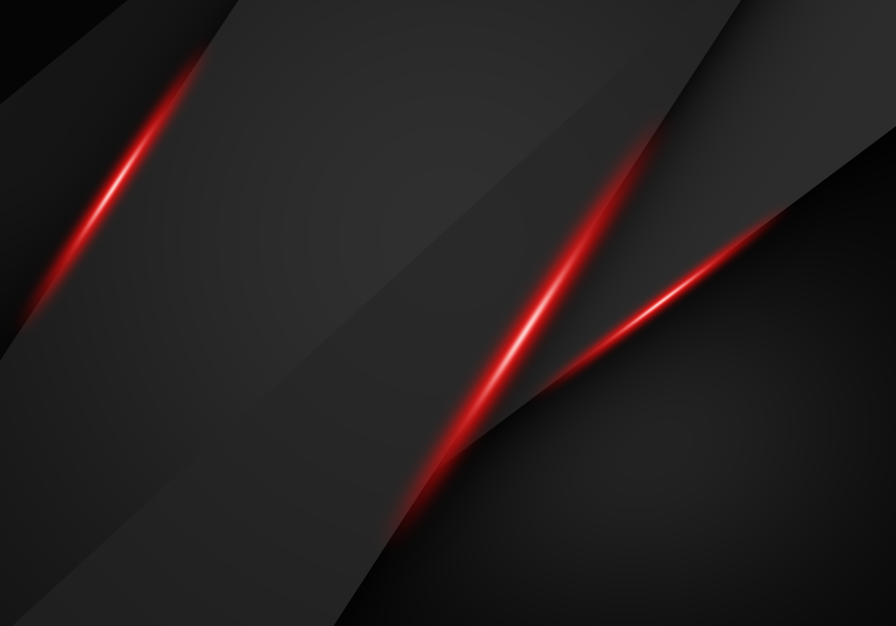
This background is drawn by a Shadertoy shader. Its source:

```glsl
// Signed distance to the line a-b, positive to the right when going from a to b
float sideOf(vec2 p, vec2 a, vec2 b) {
    vec2 along = normalize(b - a);
    return dot(p - a, vec2(along.y, -along.x));
}

// Antialiased coverage of the positive side
float cover(float dist) {
    float pixel = 0.8 / iResolution.y;
    return smoothstep(-pixel, pixel, dist);
}

// Darkening cast by a raised edge onto the panel beside it
float castShadow(float dist, float reach, float strength) {
    return 1.0 - strength * exp(-max(dist, 0.0) / reach);
}

// Tapered red streak with a hot core
vec3 addStreak(vec3 base, vec2 p, vec2 center, vec2 along, float halfLength, float width) {
    along = normalize(along);
    vec2 offset = p - center;
    float t = dot(offset, along) / halfLength;
    float across = dot(offset, vec2(along.y, -along.x)) / width;
    float fade = pow(max(1.0 - t * t, 0.0), 1.5);
    float halo = exp(-across * across) * fade;
    float core = exp(-across * across * 14.0) * exp(-t * t * 14.0);
    vec3 lit = mix(base, vec3(0.93, 0.05, 0.05), halo);
    return mix(lit, vec3(1.0, 0.88, 0.86), core * 0.9);
}

void mainImage(out vec4 fragColor, in vec2 fragCoord) {
    // Height runs from 0 to 1
    vec2 p = fragCoord / iResolution.y;

    // Panel edges
    float corner = sideOf(p, vec2(0.0, 0.833), vec2(0.204, 1.0));
    float leftEdge = sideOf(p, vec2(0.0, 0.424), vec2(0.381, 1.0));
    float bandEdge = sideOf(p, vec2(0.019, 0.0), vec2(1.115, 1.0));
    float rightEdge = sideOf(p, vec2(0.533, 0.0), vec2(1.184, 1.0));
    float lowerEdge = sideOf(p, vec2(0.688, 0.242), vec2(1.428, 0.796));

    // Broad panel and the diagonal band
    float light = exp(-dot(p - vec2(0.72, 0.62), p - vec2(0.72, 0.62)) * 1.5);
    float shade = 0.045 + 0.14 * light;
    float band = 0.105 + 0.055 * light;
    shade = mix(shade, band, cover(bandEdge));

    // Upper right panel under the band
    float upper = 0.175 * castShadow(rightEdge, 0.055, 0.78);
    shade = mix(shade, upper, cover(rightEdge));

    // Lower right panel with a soft pool of light
    vec2 pool = (p - vec2(1.0, 0.32)) * vec2(1.0, 1.25);
    float lower = 0.018 + 0.125 * exp(-dot(pool, pool) * 5.5);
    lower *= castShadow(lowerEdge, 0.06, 0.8) * castShadow(rightEdge, 0.045, 0.7);
    shade = mix(shade, lower, cover(rightEdge) * cover(lowerEdge));

    // Recessed left panel and its dark corner
    float recess = 0.085 * castShadow(-leftEdge, 0.05, 0.5);
    recess *= 0.35 + 0.65 * smoothstep(0.3, 0.75, p.y);
    recess = mix(recess, 0.018, cover(-corner));
    shade = mix(shade, recess, cover(-leftEdge));

    // Glowing streaks along the edges
    vec3 color = vec3(shade);
    color = addStreak(color, p, vec2(0.182, 0.701), vec2(0.381, 0.576), 0.29, 0.015);
    color = addStreak(color, p, vec2(1.055, 0.517), vec2(0.74, 0.554), 0.27, 0.011);
    color = addStreak(color, p, vec2(0.839, 0.470), vec2(0.651, 1.0), 0.43, 0.021);

    fragColor = vec4(color, 1.0);
}
```
